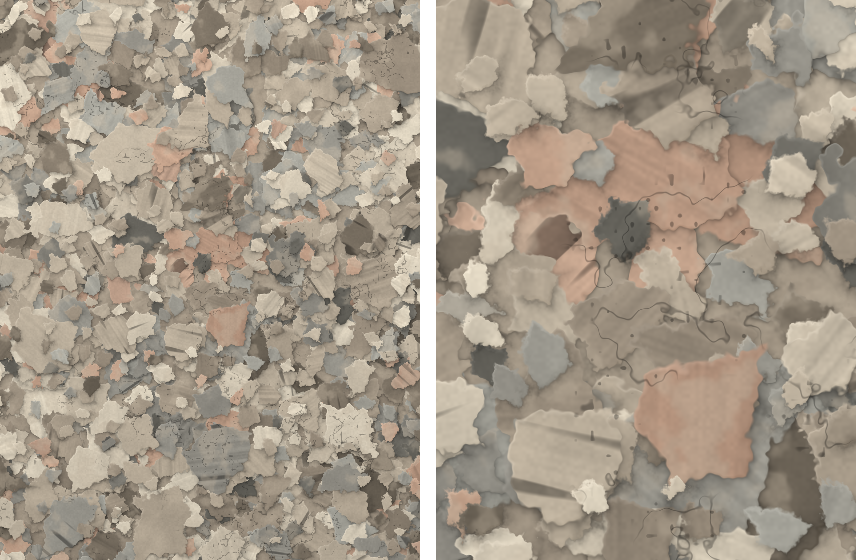
Left: the whole. Right: its middle third, enlarged.
Write a Shadertoy shader that draws this texture.

```glsl
// Overlapping torn mineral flakes in cream, grey, taupe and dusty pink.

// Colours
const vec3 DARK  = vec3(0.37, 0.34, 0.295);
const vec3 TAUPE = vec3(0.61, 0.56, 0.495);
const vec3 SAND  = vec3(0.72, 0.67, 0.595);
const vec3 CREAM = vec3(0.88, 0.84, 0.76);
const vec3 PINK  = vec3(0.78, 0.625, 0.53);
const vec3 COOL  = vec3(0.94, 1.0, 1.06);

// Flake layers, bottom to top: cell size in canvas heights, share of cells filled
const int LAYERS = 7;
const float CELL[LAYERS] = float[](0.110, 0.050, 0.088, 0.034, 0.064, 0.100, 0.027);
const float FILL[LAYERS] = float[](1.0, 0.9, 0.62, 0.42, 0.45, 0.24, 0.16);

const float EDGE = 0.0011;          // softness of the outlines
const float SHADOW_WIDTH = 0.0035;
const float SHADOW_DEPTH = 0.34;
const float RIM_LIGHT = 0.055;
const float STRIPE_DEPTH = 0.20;
const float PINK_SHARE = 0.085;
const vec2 SHADOW_DIR = vec2(0.55, -0.83);
const float TAU = 6.2831853;

vec3 hash3(vec2 p) {
    vec3 q = fract(p.xyx * vec3(0.1031, 0.1030, 0.0973));
    q += dot(q, q.yxz + 33.33);
    return fract((q.xxy + q.yzz) * q.zyx);
}

float noise(vec2 p) {
    vec2 i = floor(p), f = fract(p);
    f = f * f * (3.0 - 2.0 * f);
    vec2 e = vec2(0.0, 1.0);
    return mix(mix(hash3(i).x, hash3(i + e.yx).x, f.x),
               mix(hash3(i + e.xy).x, hash3(i + e.yy).x, f.x), f.y);
}

float fbm(vec2 p) {
    float sum = 0.0, amp = 0.53;
    for (int i = 0; i < 4; i++) {
        sum += amp * noise(p);
        p = mat2(1.6, 1.2, -1.2, 1.6) * p + 7.3;
        amp *= 0.5;
    }
    return sum;
}

mat2 rotate(float a) {
    return mat2(cos(a), sin(a), -sin(a), cos(a));
}

// Distance to an irregular five-sided chip
float chip(vec2 q, vec2 id, float size) {
    float d = length(q) - 0.9;
    for (int k = 0; k < 5; k++) {
        vec3 h = hash3(id + float(k) * 19.7 + 3.1);
        float a = (float(k) + 0.75 * h.x) * TAU / 5.0;
        d = max(d, dot(q, vec2(cos(a), sin(a))) - size * mix(0.62, 1.15, h.y));
    }
    return d;
}

vec3 flakeTone(float h) {
    vec3 c = mix(DARK, TAUPE, smoothstep(-0.08, 0.26, h));
    c = mix(c, SAND, smoothstep(0.22, 0.60, h));
    return mix(c, CREAM, smoothstep(0.55, 1.0, h));
}

// Tone, brushed stripes, dark veins and worn patches of one flake
vec3 flakeColour(vec2 p, vec2 id) {
    vec3 h = hash3(id + 51.3), g = hash3(id + 87.9);
    vec3 c = flakeTone(h.x);
    if (h.x < 0.6 && h.y > 0.6) c *= COOL;
    if (h.z < PINK_SHARE) c = mix(PINK, c, 0.22);

    vec2 s = rotate(g.x * TAU) * p + g.yz * 9.0;
    float streak = noise(s * vec2(150.0, 9.0)) * 0.6 + noise(s * vec2(370.0, 16.0)) * 0.4;
    float striped = smoothstep(0.25, 0.9, g.y);
    c *= 1.0 + STRIPE_DEPTH * (0.15 + striped) * (streak - 0.5);
    float vein = smoothstep(0.80, 0.92, noise(s * vec2(110.0, 11.0) + 31.0));
    c *= 1.0 - 0.36 * vein * step(0.72, g.z);

    float worn = fbm(p * 32.0 + g.xy * 40.0);
    c = mix(c, SAND, 0.38 * smoothstep(0.52, 0.66, worn));
    return c * (1.0 + 0.16 * (worn - 0.5));
}

void mainImage(out vec4 fragColor, in vec2 fragCoord) {
    vec2 p = fragCoord / iResolution.y;
    vec3 col = mix(TAUPE, SAND, fbm(p * 60.0));

    for (int n = 0; n < LAYERS; n++) {
        float cell = CELL[n];
        mat2 turn = rotate(float(n) * 1.37 + 0.4);
        vec2 grid = turn * p / cell + float(n) * 23.0 + 40.0;
        vec2 base = floor(grid), shade = turn * SHADOW_DIR;
        float ragged = 0.20 * (noise(grid * 4.0) - 0.5) + 0.13 * (noise(grid * 10.0) - 0.5)
                     + 0.06 * (noise(grid * 26.0) - 0.5);

        for (int k = 0; k < 9; k++) {
            vec2 id = base + vec2(k % 3, k / 3) - 1.0;
            vec3 h = hash3(id + float(n) * 61.0), g = hash3(id + 13.7);
            if (h.z > FILL[n]) continue;
            vec2 q = grid - id - 0.5 - 0.7 * (h.xy - 0.5);
            vec2 r = rotate(g.x * TAU) * q * vec2(mix(1.0, 1.6, g.y * g.y), 1.0);
            float d = chip(r, id, mix(0.36, 0.60, g.z)) + ragged * mix(0.5, 1.2, g.y);
            d *= cell;
            if (d > 4.0 * SHADOW_WIDTH) continue;

            // Cast shadow, then the flake with its lit torn rim
            float side = dot(q, shade) / (length(q) + 0.01);
            float shadow = exp(-max(d, 0.0) / SHADOW_WIDTH) * smoothstep(-0.5, 0.8, side);
            col *= 1.0 - SHADOW_DEPTH * shadow;
            if (d > EDGE) continue;
            vec3 flake = flakeColour(p, id + float(n) * 61.0);
            float rim = smoothstep(-0.0035, -0.0005, d);
            flake += RIM_LIGHT * rim * (0.25 - side);
            col = mix(col, flake, smoothstep(EDGE, -EDGE, d));
        }
    }

    // Hairline cracks, dark specks, fine grain and light falling from above
    float crack = abs(fbm(p * 26.0 + 5.0) - 0.5);
    float broken = smoothstep(0.56, 0.70, noise(p * 17.0 + 3.0));
    col *= 1.0 - 0.28 * broken * smoothstep(0.012, 0.0, crack);
    col *= 1.0 - 0.30 * smoothstep(0.86, 0.95, noise(p * 210.0)) * broken;
    col *= 1.0 + 0.05 * (noise(p * 420.0) - 0.5);
    col *= mix(0.945, 1.055, p.y);
    fragColor = vec4(clamp(col, 0.0, 1.0), 1.0);
}
```
